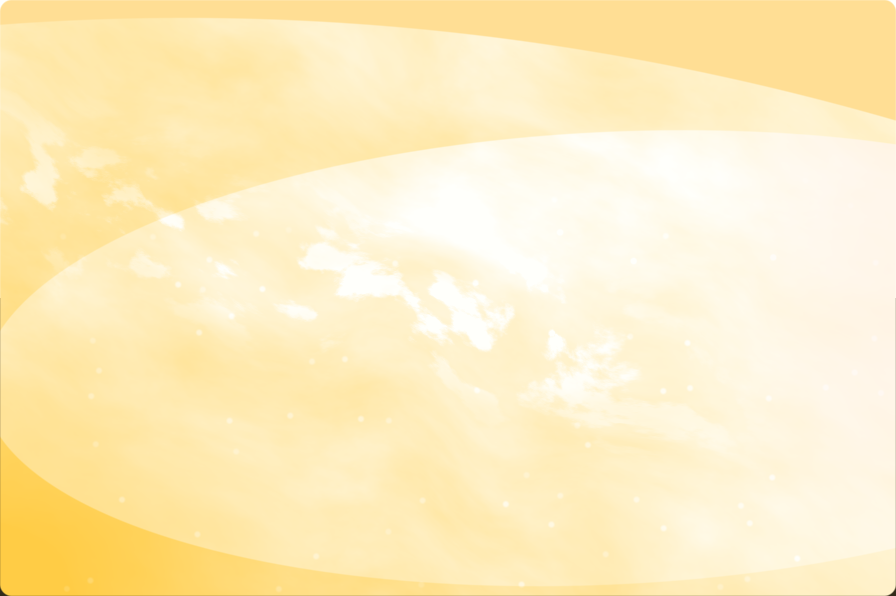
Write a WebGL 2 fragment shader that draws this background.

```glsl
#version 300 es
precision highp float;
// A pale golden card: a broad arc under a flat top band, and a large tilted
// ellipse that lightens what it covers. Both lie on a gold-to-cream gradient
// with a soft glow, streaked cloud noise and small scattered sparkles.
uniform vec2 u_resolution;
out vec4 fragColor;

// Colours
const vec3 GOLD = vec3(1.0, 0.80, 0.27);
const vec3 WHITE = vec3(1.0, 1.0, 0.985);
const vec3 BAND = vec3(1.0, 0.87, 0.58);
const vec3 BLUSH = vec3(1.0, 0.957, 0.925);
const vec3 CORNER_LOW = vec3(0.2, 0.17, 0.1);

// Layout, in units of the canvas height
const vec2 ARC_TOP = vec2(0.31, 0.97);
const float ARC_BEND = 0.121;
const float LENS_X = 1.024;
const vec2 LENS_RADII = vec2(1.053, 0.38);
const float LENS_BASE = 0.356;
const float LENS_TILT = 0.042;
const float LENS_LIFT = 0.36;
const vec2 GLOW_POS = vec2(0.758, 0.675);
const vec2 CLOUD_POS = vec2(1.17, 0.56);
const float CORNER_RADIUS = 0.02;

// Texture
const float CLOUD_ANGLE = -0.38;
const vec2 CLOUD_SCALE = vec2(4.5, 9.0);
const float CLOUD_STRENGTH = 0.32;
const float SPARKLE_CELLS = 22.0;

float hash(vec2 p) {
    return fract(sin(dot(p, vec2(127.1, 311.7))) * 43758.545);
}

float noise(vec2 p) {
    vec2 i = floor(p), f = fract(p);
    f = f * f * (3.0 - 2.0 * f);
    return mix(mix(hash(i), hash(i + vec2(1, 0)), f.x),
               mix(hash(i + vec2(0, 1)), hash(i + vec2(1, 1)), f.x), f.y);
}

float fbm(vec2 p) {
    float sum = 0.0, amp = 0.5;
    for (int i = 0; i < 6; i++) {
        sum += amp * noise(p);
        p = mat2(1.6, 1.2, -1.2, 1.6) * p + 7.3;
        amp *= 0.54;
    }
    return sum;
}

// Gaussian falloff with its own width on each axis
float blob(vec2 p, vec2 size) {
    p /= size;
    return exp(-dot(p, p));
}

// Approximate signed distance to the sheared ellipse
float lensDistance(vec2 p) {
    vec2 q = p - vec2(LENS_X, LENS_BASE + LENS_TILT * p.x);
    vec2 n = q / LENS_RADII;
    return (dot(n, n) - 1.0) / max(length(2.0 * n / LENS_RADII), 0.001);
}

// One small dot in some of the grid cells
float sparkles(vec2 p) {
    vec2 cell = floor(p * SPARKLE_CELLS);
    float pick = hash(cell + 3.7);
    vec2 offset = 0.25 + 0.5 * vec2(hash(cell), hash(cell + 19.1));
    float d = length(fract(p * SPARKLE_CELLS) - offset);
    return step(0.84, pick) * smoothstep(0.16, 0.05, d) * (pick - 0.7) * 3.0;
}

void main() {
    vec2 p = gl_FragCoord.xy / u_resolution.y;
    float aspect = u_resolution.x / u_resolution.y;
    float px = 1.0 / u_resolution.y;

    // Gold in the lower left, fading to cream
    float reach = length(p * vec2(1.0, 1.2));
    float light = 0.84 - 0.62 * exp(-1.5 * pow(reach, 1.3));

    // Lightening lens
    float lens = smoothstep(px, -px, lensDistance(p));
    light = mix(light, 1.0, LENS_LIFT * lens);

    // Streaked clouds, fainter towards the right and the gold corner
    float c = cos(CLOUD_ANGLE), s = sin(CLOUD_ANGLE);
    vec2 q = vec2(c * p.x + s * p.y, c * p.y - s * p.x);
    q += 0.07 * vec2(noise(p * 6.0), noise(p * 6.0 + 31.0));
    float cloud = fbm(q * CLOUD_SCALE);
    float calm = smoothstep(0.15, 0.65, reach) * mix(1.0, 0.45, smoothstep(0.8, 1.5, p.x));
    light += CLOUD_STRENGTH * (cloud - 0.54) * mix(0.25, 1.0, calm);

    // Bright clumps along a falling diagonal band
    float along = p.y - (0.70 - 0.31 * p.x);
    float band = exp(-along * along / 0.012) * smoothstep(1.35, 0.9, p.x);
    float clump = smoothstep(0.56, 0.72, fbm(q * vec2(13.0, 23.0) + 5.0));
    light += 0.20 * band * clump;

    // Glow and the pale cloud beside it
    vec2 g = p - GLOW_POS;
    light += lens * (0.10 * blob(g, vec2(0.38, 0.22)) + 0.12 * blob(g, vec2(0.09, 0.07)));
    light += lens * 0.07 * blob(p - CLOUD_POS, vec2(0.25, 0.24));
    light += 0.16 * sparkles(p) * smoothstep(0.75, 0.5, p.y);

    vec3 color = mix(GOLD, WHITE, clamp((light - GOLD.b) / (1.0 - GOLD.b), 0.0, 1.0));
    color = mix(color, BLUSH, 0.65 * lens * smoothstep(1.15, 1.5, p.x) * smoothstep(0.0, 0.4, p.y));

    // Flat band above the arc
    float dx = p.x - ARC_TOP.x;
    float arc = (p.y - ARC_TOP.y + ARC_BEND * dx * dx) / length(vec2(1.0, 2.0 * ARC_BEND * dx));
    color = mix(color, BAND, smoothstep(-px, px, arc));

    // Rounded card corners
    vec2 halfSize = 0.5 * vec2(aspect, 1.0);
    vec2 edge = abs(p - halfSize) - halfSize + CORNER_RADIUS;
    float card = length(max(edge, 0.0)) - CORNER_RADIUS;
    vec3 outside = mix(CORNER_LOW, WHITE, step(0.5, p.y));
    fragColor = vec4(mix(color, outside, smoothstep(-px, px, card)), 1.0);
}
```
